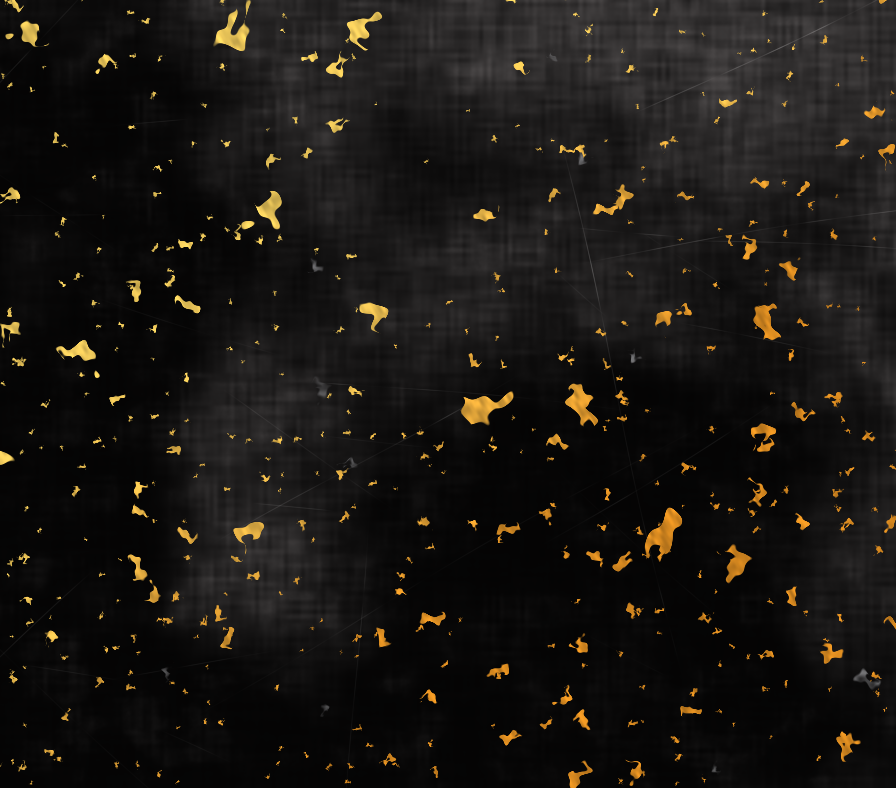
A WebGL 1 fragment shader for this texture:

```glsl
precision highp float;
// Torn flakes of gold leaf scattered over a scuffed, near-black cloth.
// Flakes are jittered cells with sine-warped outlines; the ground is layered
// noise with a faint weave, hairline scratches and a few pale scuffs.

uniform vec2 u_resolution;

const vec3 INK = vec3(0.016, 0.014, 0.014);
const vec3 HAZE = vec3(0.185, 0.178, 0.178);
const vec3 PALE_GOLD = vec3(0.95, 0.80, 0.36);
const vec3 DEEP_GOLD = vec3(0.88, 0.56, 0.13);
const vec3 SCUFF = vec3(0.50, 0.50, 0.51);
const float LARGE_SHARE = 0.27;
const float MEDIUM_SHARE = 0.30;
const float SMALL_SHARE = 0.17;
const float SCUFF_SHARE = 0.13;
const float SCRATCH_WIDTH = 0.0014;
const float SCRATCH_LIGHT = 0.13;
const float TAU = 6.2832;

float hash(vec2 p) {
  return fract(sin(dot(p, vec2(127.1, 311.7))) * 43758.55);
}

vec2 hash2(vec2 p) {
  return vec2(hash(p), hash(p + 17.3));
}

float noise(vec2 p) {
  vec2 i = floor(p);
  vec2 f = fract(p);
  f = f * f * (3.0 - 2.0 * f);
  float low = mix(hash(i), hash(i + vec2(1.0, 0.0)), f.x);
  float high = mix(hash(i + vec2(0.0, 1.0)), hash(i + 1.0), f.x);
  return mix(low, high, f.y);
}

float layeredNoise(vec2 p) {
  float sum = 0.0;
  float weight = 0.5;
  for (int i = 0; i < 5; i++) {
    sum += weight * noise(p);
    p = mat2(0.8, 0.6, -0.6, 0.8) * p * 2.1 + 7.7;
    weight *= 0.5;
  }
  return sum;
}

vec2 rotate(vec2 v, float angle) {
  float c = cos(angle);
  float s = sin(angle);
  return vec2(c * v.x + s * v.y, c * v.y - s * v.x);
}

// Signed distance to the nearest torn flake in a jittered grid.
float flakes(vec2 p, float size, float radius, float share, float seed) {
  vec2 base = floor(p / size);
  float nearest = 1.0;
  for (int j = -1; j <= 1; j++) {
    for (int i = -1; i <= 1; i++) {
      vec2 id = base + vec2(float(i), float(j));
      vec2 a = hash2(id + seed);
      vec2 b = hash2(id + seed + 31.7);
      float crowd = 0.3 + 1.4 * noise(id * size * 4.0 + seed);
      float keep = step(hash(id + seed + 5.1), share * crowd);
      float r = radius * mix(0.5, 1.25, b.x * b.x);
      vec2 q = rotate(p - (id + 0.15 + 0.7 * a) * size, b.y * TAU) / r;
      q += 0.45 * sin(q.yx * 2.1 + a * 20.0) + 0.2 * sin(q.yx * 5.3 + b * 30.0);
      vec2 stretch = vec2(mix(0.75, 1.1, a.y), mix(1.1, 1.9, a.x));
      float outline = length(q * stretch) - 1.0;
      float bite = 0.55 - length(q - vec2(0.75, 0.45));
      nearest = min(nearest, mix(1.0, max(outline, bite) * r * 0.7, keep));
    }
  }
  return nearest;
}

float scratches(vec2 p, float aspect, float pixel) {
  float light = 0.0;
  for (int i = 0; i < 28; i++) {
    vec2 id = vec2(float(i), 3.0);
    vec2 shape = hash2(id + 40.0);
    float angle = mix(-0.75, 0.9, shape.x) + step(0.8, shape.y) * 1.1;
    vec2 q = rotate(p - hash2(id) * vec2(aspect, 1.0), angle);
    float reach = mix(0.05, 0.42, shape.y * shape.y);
    float offset = abs(q.y + 0.004 * sin(q.x * 9.0 + float(i)));
    float line = 1.0 - smoothstep(0.0, max(SCRATCH_WIDTH, pixel), offset);
    float fade = 1.0 - smoothstep(0.5 * reach, reach, abs(q.x));
    light += line * fade * noise(vec2(q.x * 35.0, float(i))) * (0.4 + shape.x);
  }
  return min(light, 1.5);
}

void main() {
  vec2 p = gl_FragCoord.xy / u_resolution.y;
  float aspect = u_resolution.x / u_resolution.y;
  float pixel = 1.0 / u_resolution.y;
  float x = p.x / aspect;

  // Clouded cloth, lighter along the top and the sides.
  float lift = 0.24 * smoothstep(0.70, 0.95, p.y) * smoothstep(0.05, 0.4, x);
  lift += 0.12 * smoothstep(0.16, 0.0, x) + 0.10 * smoothstep(0.75, 1.0, x);
  float cloud = smoothstep(0.42, 0.92, layeredNoise(p * 3.2 + 4.0) + lift);
  float weave = 0.5 * (noise(p * vec2(190.0, 22.0)) + noise(p * vec2(24.0, 170.0)));
  float mottle = layeredNoise(p * 22.0);
  float dust = smoothstep(0.45, 0.8, mottle) * layeredNoise(p * 6.0 + 20.0);
  vec3 color = INK + HAZE * cloud * (0.35 + 0.7 * weave + 0.5 * mottle);
  color += HAZE * (0.45 * dust * weave + 0.12 * weave * mottle);
  color += SCRATCH_LIGHT * scratches(p, aspect, pixel) * (0.5 + cloud);

  // Pale scuffs.
  float scuff = flakes(p, 0.12, 0.010, SCUFF_SHARE, 71.0);
  color = mix(color, SCUFF, smoothstep(pixel, -2.0 * pixel, scuff) * noise(p * 130.0));

  // Gold leaf, pale at the upper left and deep at the lower right.
  float leaf = flakes(p, 0.13, 0.027, LARGE_SHARE, 11.0);
  leaf = min(leaf, flakes(p, 0.052, 0.0105, MEDIUM_SHARE, 23.0));
  leaf = min(leaf, flakes(p, 0.023, 0.0038, SMALL_SHARE, 47.0));
  float depth = smoothstep(-0.35, 0.55, x - p.y + 0.25 * noise(p * 9.0));
  float crease = noise(rotate(p, 0.5) * vec2(210.0, 80.0));
  vec3 gold = mix(PALE_GOLD, DEEP_GOLD, depth) * (0.78 + 0.36 * crease);
  color = mix(color, gold, smoothstep(0.7 * pixel, -0.7 * pixel, leaf));

  gl_FragColor = vec4(color, 1.0);
}
```
